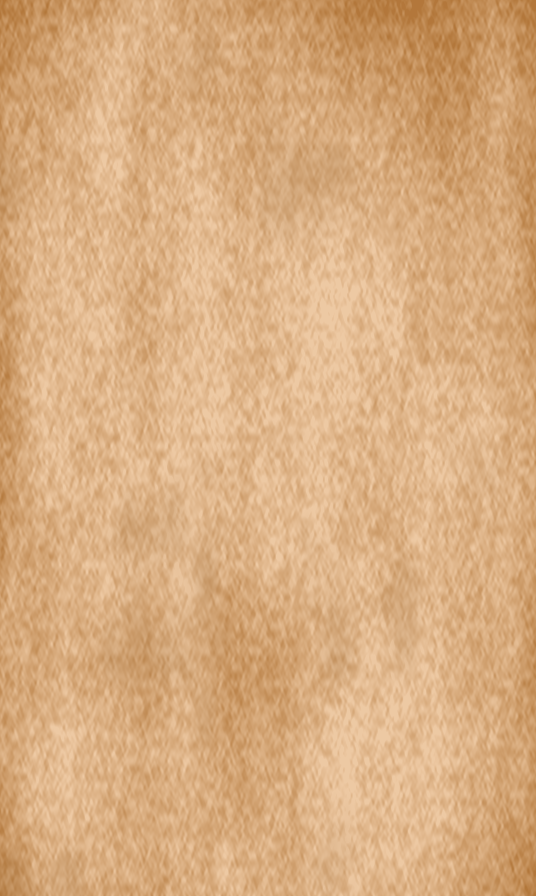
Write a WebGL 1 fragment shader that draws this texture.

```glsl
precision highp float;
// Aged tan parchment: fine upright fibres, soft tall stains and scorched borders.
uniform vec2 u_resolution;

const vec3 DARK_TAN = vec3(0.72, 0.495, 0.265);
const vec3 PALE_TAN = vec3(0.915, 0.765, 0.61);
const vec3 SMUDGE_BROWN = vec3(0.68, 0.49, 0.29);

float hash(vec2 cell) {
  return fract(sin(dot(cell, vec2(127.1, 311.7))) * 43758.5453);
}

float valueNoise(vec2 p) {
  vec2 cell = floor(p);
  vec2 f = fract(p);
  f = f * f * (3.0 - 2.0 * f);
  float low = mix(hash(cell), hash(cell + vec2(1.0, 0.0)), f.x);
  float high = mix(hash(cell + vec2(0.0, 1.0)), hash(cell + vec2(1.0, 1.0)), f.x);
  return mix(low, high, f.y);
}

// Layered noise in 0..1, centred on 0.5.
float fbm(vec2 p) {
  float sum = 0.0;
  float weight = 0.5;
  for (int i = 0; i < 5; i++) {
    sum += weight * valueNoise(p);
    p = p * 2.03 + vec2(17.3, 9.1);
    weight *= 0.5;
  }
  return sum / 0.96875;
}

// Short fibres leaning sideways by the given slope.
float fibres(vec2 p, float slope, vec2 frequency) {
  return valueNoise(vec2(p.x + slope * p.y, p.y) * frequency) - 0.5;
}

// Fibres leaning both ways, crossing into a fine felted grain.
float feltGrain(vec2 p) {
  float left = fibres(p, 0.3, vec2(215.0, 68.0));
  float right = fibres(p + 3.7, -0.3, vec2(205.0, 63.0));
  float coarse = fibres(p + 8.2, 0.08, vec2(95.0, 34.0));
  return 0.4 * (left + right) + 0.09 * coarse;
}

// Tall stains with fainter vertical streaks.
float stains(vec2 p) {
  float blotch = fbm(p * vec2(5.5, 2.4) + 4.3) - 0.5;
  float streak = fbm(p * vec2(15.0, 2.2) + 31.0) - 0.5;
  return 0.9 * blotch + 0.5 * streak;
}

// Darkness fading inward from one border.
float borderFade(float inset, float depth, float strength) {
  return strength * exp(-max(inset, 0.0) / depth);
}

float scorch(vec2 p, float height) {
  float rough = 0.4 + 1.2 * fbm(p * vec2(7.0, 3.0) + 60.0);
  float sides = borderFade(p.x, 0.055, 0.24) + borderFade(1.0 - p.x, 0.065, 0.36);
  float ends = borderFade(height - p.y, 0.13, 0.38);
  return rough * (sides + ends);
}

void main() {
  vec2 p = gl_FragCoord.xy / u_resolution.x;
  float height = u_resolution.y / u_resolution.x;

  float tone = 0.725 + stains(p) + feltGrain(p) - scorch(p, height);
  vec3 color = mix(DARK_TAN, PALE_TAN, clamp(tone, -0.1, 1.08));

  // Sparse, faint brown smudges
  float smudge = smoothstep(0.58, 0.85, fbm(p * vec2(8.0, 3.8) + 82.0));
  color = mix(color, SMUDGE_BROWN, 0.3 * smudge);

  gl_FragColor = vec4(color, 1.0);
}
```
